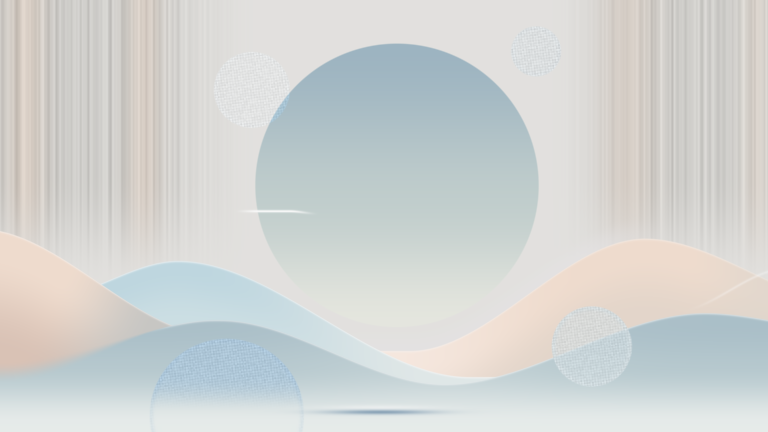
A WebGL 2 fragment shader for this background:

```glsl
#version 300 es
precision highp float;

uniform vec2 u_resolution;
out vec4 fragColor;

const vec3 PAPER = vec3(0.885, 0.880, 0.870);
const vec3 STRIPE = vec3(0.790, 0.785, 0.770);
const vec3 PEACH = vec3(0.935, 0.860, 0.805);
const vec3 ICE = vec3(0.745, 0.840, 0.875);
const vec3 MIST = vec3(0.900, 0.920, 0.915);
const vec3 SLATE = vec3(0.650, 0.735, 0.775);

float hash(vec2 p) {
    vec3 q = fract(p.xyx * 0.1031);
    q += dot(q, q.yzx + 33.33);
    return fract((q.x + q.y) * q.z);
}

float columnNoise(float x, float seed) {
    float cell = floor(x);
    float t = smoothstep(0.0, 1.0, fract(x));
    return mix(hash(vec2(cell, seed)), hash(vec2(cell + 1.0, seed)), t);
}

float cover(float d, float aa) {
    return smoothstep(-aa, aa, d);
}

float bell(float x, float center, float width) {
    float t = (x - center) / width;
    return exp(-t * t);
}

// Thin bright rim along a wave crest
vec3 rim(vec3 base, float d, float strength) {
    return mix(base, vec3(0.97), strength * bell(d, 0.0, 0.0035));
}

// Wave crests, each a chain of smooth rises and falls
float frontCrest(float x) {
    return 0.137 + 0.122 * smoothstep(0.0, 0.498, x) - 0.148 * smoothstep(0.509, 1.03, x)
         + 0.164 * smoothstep(1.03, 1.632, x) - 0.04 * smoothstep(1.632, 1.968, x);
}

float ribbonCrest(float x) {
    return 0.306 + 0.09 * smoothstep(0.093, 0.412, x) - 0.269 * smoothstep(0.412, 1.088, x);
}

float leftCrest(float x) {
    return 0.470 - 0.245 * smoothstep(-0.046, 0.498, x) - 0.3 * smoothstep(0.4, 0.6, x);
}

float rightCrest(float x) {
    return 0.1875 + 0.26 * smoothstep(0.949, 1.493, x) - 0.157 * smoothstep(1.493, 1.99, x);
}

// Paper wall with fine vertical threads at both sides
vec3 wall(vec2 p) {
    float side = 1.0 - smoothstep(0.28, 0.60, p.x) + smoothstep(1.26, 1.54, p.x);
    float reach = side * smoothstep(0.32, 0.60, p.y);
    float threads = 0.0;
    for (int i = 0; i < 3; i++) {
        float k = float(i);
        threads += (columnNoise(p.x * (230.0 - 70.0 * k), k + 3.0) - 0.5) * (0.5 - 0.1 * k);
    }
    float warm = bell(p.x, 0.06, 0.045) + bell(p.x, 0.335, 0.04)
               + bell(p.x, 1.44, 0.07) + 0.6 * bell(p.x, 1.75, 0.03);
    vec3 col = mix(PAPER, STRIPE, reach * 0.8);
    col = mix(col, vec3(0.86, 0.775, 0.71), 0.45 * warm * reach);
    return col + threads * reach * 0.15;
}

vec3 disc(float y) {
    vec3 col = mix(vec3(0.895, 0.900, 0.870), vec3(0.755, 0.805, 0.800), smoothstep(0.24, 0.55, y));
    return mix(col, vec3(0.615, 0.705, 0.755), smoothstep(0.50, 0.90, y));
}

// Translucent ball with a woven surface and a pale rim
vec3 bubble(vec3 base, vec2 p, float radius, vec3 tint, float alpha, float aa) {
    float d = radius - length(p);
    float weave = sin(dot(p, vec2(420.0, 560.0))) * sin(dot(p, vec2(-560.0, 420.0)));
    float grain = hash(floor((p + 2.0) * 220.0)) - 0.5;
    vec3 skin = tint + 0.035 * weave + 0.05 * grain;
    float edge = 0.2 * bell(d, 0.004, 0.006);
    return mix(base, skin, cover(d, aa) * min(alpha + edge, 1.0));
}

void main() {
    vec2 p = gl_FragCoord.xy / u_resolution.y;
    float aa = 1.0 / u_resolution.y;

    // Wall and central disc
    float discMask = cover(0.328 - length(p - vec2(0.919, 0.571)), aa);
    vec3 col = mix(wall(p), disc(p.y), discMask);

    // Upper bubbles and the slim floating line
    vec3 upperTint = mix(vec3(0.89, 0.90, 0.905), vec3(0.66, 0.78, 0.85), discMask);
    col = bubble(col, p - vec2(0.583, 0.792), 0.088, upperTint, 0.6, aa);
    col = bubble(col, p - vec2(1.241, 0.881), 0.058, vec3(0.85, 0.87, 0.88), 0.7, aa);
    float lineY = 0.511 - 0.006 * smoothstep(0.67, 0.74, p.x);
    float lineMask = smoothstep(0.54, 0.60, p.x) * (1.0 - smoothstep(0.67, 0.74, p.x));
    col = mix(col, vec3(0.97), lineMask * bell(p.y, lineY, 0.003));

    // Pale haze and right peach hill
    float dRight = p.y - rightCrest(p.x);
    float haze = smoothstep(0.055, 0.0, dRight) * smoothstep(0.66, 0.85, p.x);
    col = mix(col, vec3(0.895, 0.885, 0.890), 0.65 * haze * (1.0 - smoothstep(1.3, 1.6, p.x)));
    vec3 hill = mix(vec3(0.96, 0.905, 0.87), PEACH, smoothstep(0.9, 1.35, p.x));
    hill = mix(hill, vec3(0.87, 0.825, 0.785), 0.7 * smoothstep(0.03, 0.18, -dRight));
    hill = mix(hill, vec3(0.83, 0.825, 0.80), 0.45 * smoothstep(1.58, 1.78, p.x));
    col = mix(col, rim(hill, dRight, 0.35), cover(-dRight, aa));
    float veilY = 0.278 + 0.10 * smoothstep(1.56, 1.82, p.x);
    col = rim(col, p.y - veilY, 0.35 * smoothstep(1.58, 1.7, p.x));

    // Blue ribbon
    float dRibbon = p.y - ribbonCrest(p.x);
    vec3 ribbon = mix(ICE, vec3(0.875, 0.905, 0.905), smoothstep(0.45, 1.0, p.x));
    ribbon = mix(ribbon, vec3(0.83, 0.89, 0.90), 0.6 * smoothstep(0.02, 0.14, -dRibbon));
    col = mix(col, rim(ribbon, dRibbon, 0.6), cover(-dRibbon, aa));

    // Left peach hill
    float dLeft = p.y - leftCrest(p.x);
    vec3 slope = mix(PEACH, vec3(0.85, 0.76, 0.71), smoothstep(0.05, 0.28, -dLeft));
    slope = mix(slope, vec3(0.74, 0.755, 0.755), 0.8 * smoothstep(0.10, 0.38, p.x + 0.5 * (0.28 - p.y)));
    col = mix(col, rim(slope, dLeft, 0.45), cover(-dLeft, aa));

    // Misty foreground, softer at the far left
    float dFront = p.y - frontCrest(p.x);
    float softness = mix(0.025, aa, smoothstep(0.05, 0.38, p.x));
    vec3 water = mix(MIST, vec3(0.72, 0.79, 0.81), smoothstep(0.015, 0.15, p.y));
    water = mix(water, SLATE, 0.75 * smoothstep(0.12, 0.25, p.y));
    water = mix(water, MIST, 0.25 * bell(p.x, 1.03, 0.3));
    float rimFade = smoothstep(0.33, 0.43, p.x);
    col = mix(col, rim(water, dFront, 0.5 * rimFade), cover(-dFront, softness));

    // Lower bubbles, the larger one dissolving into the mist
    float rise = smoothstep(0.045, 0.13, p.y);
    col = bubble(col, p - vec2(0.525, 0.037), 0.179, vec3(0.67, 0.775, 0.855), 0.75 * rise, aa);
    col = bubble(col, p - vec2(1.370, 0.198), 0.093, vec3(0.82, 0.86, 0.875), 0.65, aa);

    // Floating shadow streak with a light upper lip
    float span = bell(p.x, 0.88, 0.12);
    col = mix(col, vec3(0.96), 0.6 * span * bell(p.y, 0.056, 0.006));
    col = mix(col, vec3(0.49, 0.60, 0.69), 0.85 * span * bell(p.y, 0.046, 0.0055));

    fragColor = vec4(clamp(col, 0.0, 1.0), 1.0);
}
```
